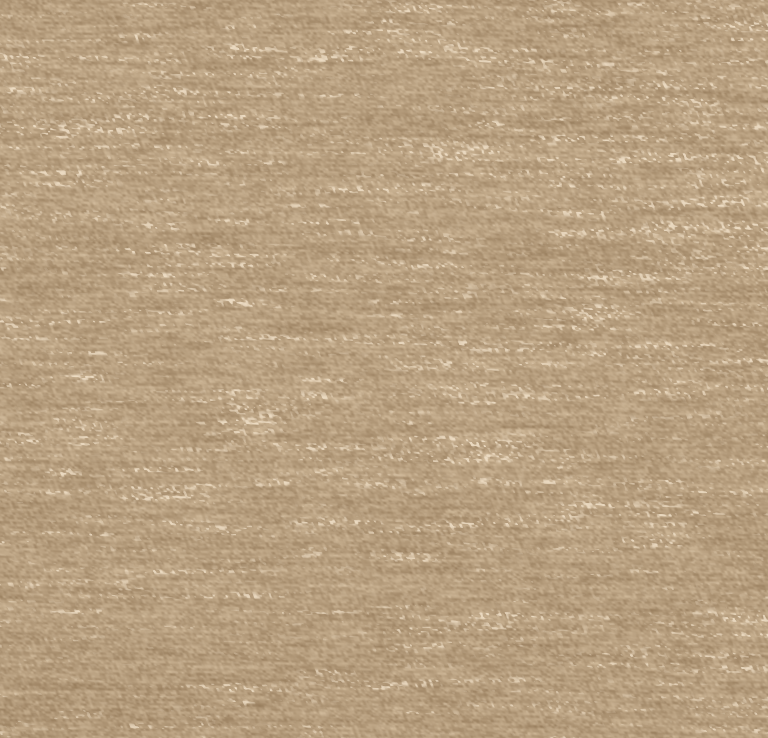
Give the GLSL for this texture, as a Shadertoy shader.

```glsl
// Draws a tan woven chenille cloth with horizontal slubs and bright glints.

const vec3 BASE_COLOR  = vec3(0.707, 0.610, 0.484);
const vec3 TONE_TINT   = vec3(0.96, 1.02, 1.03);   // channel response to light and dark
const vec3 GLINT_COLOR = vec3(0.96, 0.90, 0.81);

const float ROWS         = 145.0;  // weft threads per canvas height
const float ROW_DEPTH    = 0.011;  // shade between threads
const float ROW_WANDER   = 0.004;  // vertical drift of the threads
const float SLUB_DEPTH   = 0.066;  // long streaks
const float FIBRE_DEPTH  = 0.066;  // short streaks
const float GRAIN_DEPTH  = 0.115;  // fine pile
const float PATCH_DEPTH  = 0.018;  // broad cloudy shading
const float GLINT_AMOUNT = 0.80;

const vec2 PATCH_SCALE  = vec2(2.0, 7.0);
const vec2 SLUB_SCALE   = vec2(7.0, 115.0);
const vec2 FIBRE_SCALE  = vec2(26.0, 165.0);
const vec2 GRAIN_SCALE  = vec2(250.0, 310.0);
const vec2 LUSTRE_SCALE = vec2(9.0, 140.0);
const vec2 GLINT_SCALE  = vec2(235.0, 320.0);

// Integer hash of a lattice cell, from 0 to 1
float hash(vec2 cell) {
    uvec2 q = uvec2(ivec2(cell)) * uvec2(1597u, 3812u) + uvec2(7919u, 104729u);
    uint n = q.x * 73856093u ^ q.y * 19349663u;
    n = (n ^ (n >> 15)) * 2246822519u;
    n = (n ^ (n >> 13)) * 3266489917u;
    n ^= n >> 16;
    return float(n & 65535u) / 65535.0;
}

// Smooth value noise, from 0 to 1
float noise(vec2 p) {
    vec2 cell = floor(p);
    vec2 f = fract(p);
    f = f * f * (3.0 - 2.0 * f);
    float low  = mix(hash(cell), hash(cell + vec2(1.0, 0.0)), f.x);
    float high = mix(hash(cell + vec2(0.0, 1.0)), hash(cell + vec2(1.0, 1.0)), f.x);
    return mix(low, high, f.y);
}

// Two octaves of streaks; each layer is shifted to stay independent
float streaks(vec2 p, vec2 scale, float shift) {
    float coarse = noise(p * scale + shift);
    float fine   = noise(p * scale * vec2(2.3, 1.5) + shift + 41.3);
    return mix(coarse, fine, 0.45);
}

void mainImage(out vec4 fragColor, in vec2 fragCoord) {
    vec2 uv = fragCoord / iResolution.y;

    // Threads wander slightly and sag to the right
    vec2 p = uv;
    p.y += ROW_WANDER * (noise(uv * vec2(4.0, 9.0)) - 0.5) + 0.004 * uv.x;

    // A skewed lattice keeps the fine pile from lining up in columns
    vec2 pile = p + vec2(0.37 * p.y, 0.06 * p.x);

    // Shading layers
    float cloud = noise(p * PATCH_SCALE + 3.7);
    float slub  = streaks(p, SLUB_SCALE, 17.0);
    float fibre = noise(p * FIBRE_SCALE + 59.0);
    float grain = noise(pile * GRAIN_SCALE + 83.0);
    float row   = cos(6.28318 * p.y * ROWS);

    float tone = PATCH_DEPTH * (cloud - 0.5)
               + SLUB_DEPTH  * (slub - 0.5)
               + FIBRE_DEPTH * (fibre - 0.5)
               + GRAIN_DEPTH * (grain - 0.5)
               + ROW_DEPTH   * row;

    // Glints gather along lustrous threads, more towards the upper right
    float sheen  = 0.08 * smoothstep(0.5, 1.4, uv.x + 0.5 * uv.y);
    float lustre = smoothstep(0.46, 0.88, streaks(p, LUSTRE_SCALE, 131.0)
                                          + 0.10 * (cloud - 0.5) + sheen);
    float speck  = smoothstep(0.50, 0.90, noise(pile * GLINT_SCALE + 211.0));
    float glint  = GLINT_AMOUNT * speck * (0.10 + 0.90 * lustre);

    vec3 color = BASE_COLOR + TONE_TINT * (tone + 0.022 * lustre);
    color = mix(color, GLINT_COLOR, glint);
    fragColor = vec4(color, 1.0);
}
```
